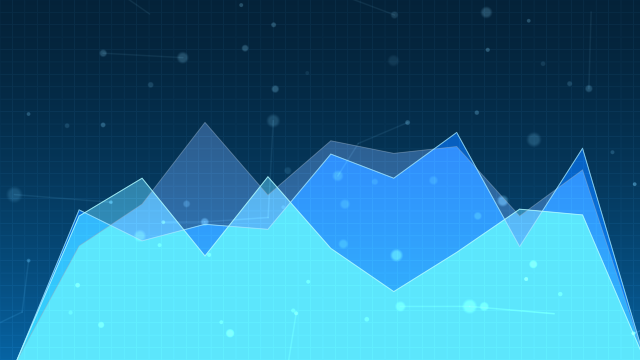
Give the GLSL for this background, as a Shadertoy shader.

```glsl
// Three translucent area charts over a dark blue gradient with a fine grid.
// Each chart is a signed distance to a polyline, and its tint adds to the rest.
// Soft nodes and links are scattered on a jittered lattice by a hash.

const int POINTS = 11;
const float CHART_LEFT = 0.045;
const float CHART_STEP = 0.1748;

// Chart heights in units of the canvas height.
const float CYAN_DATA[POINTS] = float[POINTS](
    -0.005, 0.400, 0.505, 0.289, 0.509, 0.310, 0.190, 0.299, 0.419, 0.403, -0.005);
const float BLUE_DATA[POINTS] = float[POINTS](
    -0.005, 0.417, 0.331, 0.377, 0.363, 0.572, 0.505, 0.632, 0.315, 0.588, -0.005);
const float GREY_DATA[POINTS] = float[POINTS](
    -0.005, 0.317, 0.433, 0.660, 0.458, 0.609, 0.574, 0.593, 0.400, 0.528, -0.005);

vec2 hash22(vec2 p) {
    vec3 q = fract(vec3(p.xyx) * vec3(0.1031, 0.1030, 0.0973));
    q += dot(q, q.yzx + 33.33);
    return fract((q.xx + q.yz) * q.zy);
}

float segmentDistance(vec2 p, vec2 a, vec2 b) {
    vec2 ab = b - a;
    float t = clamp(dot(p - a, ab) / dot(ab, ab), 0.0, 1.0);
    return length(p - a - ab * t);
}

// Negative below the polyline, positive above or beside it.
float chartDistance(vec2 p, float heights[POINTS]) {
    float nearest = 10.0;
    float side = 1.0;
    for (int i = 0; i < POINTS - 1; i++) {
        vec2 a = vec2(CHART_LEFT + float(i) * CHART_STEP, heights[i]);
        vec2 b = vec2(a.x + CHART_STEP, heights[i + 1]);
        nearest = min(nearest, segmentDistance(p, a, b));
        float t = (p.x - a.x) / CHART_STEP;
        if (t >= 0.0 && t < 1.0 && p.y < mix(a.y, b.y, t)) side = -1.0;
    }
    return nearest * side;
}

float fillMask(float d, float pixel) {
    return smoothstep(0.5 * pixel, -0.5 * pixel, d);
}

float lineMask(float d, float width, float pixel) {
    return smoothstep(width + 0.6 * pixel, max(width - 0.6 * pixel, 0.0), abs(d));
}

float gridMask(vec2 p, float pitch, float pixel) {
    vec2 toLine = abs(fract(p / pitch + 0.5) - 0.5) * pitch;
    float width = 0.0007;
    return max(lineMask(toLine.x, width, pixel), lineMask(toLine.y, width, pixel));
}

vec2 nodePosition(vec2 cell, float seed) {
    return cell + 0.12 + 0.76 * hash22(cell + seed);
}

// Blurred dots, some joined to the neighbour at the right or above.
float network(vec2 p, float density, float linkChance, float seed) {
    vec2 q = p * density;
    float light = 0.0;
    for (int j = -1; j <= 1; j++) {
        for (int i = -1; i <= 1; i++) {
            vec2 cell = floor(q) + vec2(i, j);
            vec2 node = nodePosition(cell, seed);
            vec2 traits = hash22(cell + seed + 41.0);
            float radius = density * mix(0.007, 0.026, traits.x * traits.x * traits.x);
            float strength = mix(0.35, 1.0, traits.y) * step(0.25, traits.y);
            light += strength * smoothstep(radius, 0.45 * radius, length(q - node));
            vec2 choice = hash22(cell + seed + 97.0);
            if (choice.x < linkChance) {
                vec2 next = choice.y < 0.5 ? vec2(1, 0) : vec2(0, 1);
                float d = segmentDistance(q, node, nodePosition(cell + next, seed));
                light += 0.3 * smoothstep(0.004 * density, 0.0, d);
            }
        }
    }
    return light;
}

void mainImage(out vec4 fragColor, in vec2 fragCoord) {
    vec2 p = fragCoord / iResolution.y;
    float pixel = 1.0 / iResolution.y;

    // Background gradient
    vec3 topColor = vec3(0.015, 0.135, 0.225);
    vec3 bottomColor = vec3(0.025, 0.39, 0.64);
    vec3 color = mix(topColor, bottomColor, pow(clamp(1.0 - p.y, 0.0, 1.0), 1.6));

    // Overlapping chart fills
    float grey = chartDistance(p, GREY_DATA);
    float blue = chartDistance(p, BLUE_DATA);
    float cyan = chartDistance(p, CYAN_DATA);
    color += vec3(0.16, 0.18, 0.25) * fillMask(grey, pixel);
    color += vec3(0.01, 0.18, 0.43) * fillMask(blue, pixel);
    color += vec3(0.17, 0.29, 0.30) * fillMask(cyan, pixel);
    color = min(color, vec3(0.36, 0.90, 0.99));

    // Grid and scattered nodes, brighter toward the lower right
    color += vec3(0.018, 0.035, 0.045) * gridMask(p, 0.0345, pixel);
    float cluster = 1.0 + 1.2 * exp(-14.0 * dot(p - vec2(1.66, 0.2), p - vec2(1.66, 0.2)));
    float nodes = network(p, 5.6, 0.34, 3.0) + 0.6 * network(p, 4.3, 0.0, 61.0);
    color += vec3(0.15, 0.20, 0.21) * nodes * cluster;

    // Chart outlines
    color = mix(color, vec3(0.55, 0.66, 0.76), 0.45 * lineMask(grey, 0.0012, pixel));
    color = mix(color, vec3(0.62, 0.90, 1.0), 0.75 * lineMask(blue, 0.0014, pixel));
    color = mix(color, vec3(0.68, 0.98, 1.0), 0.8 * lineMask(cyan, 0.0014, pixel));

    fragColor = vec4(clamp(color, 0.0, 1.0), 1.0);
}
```
